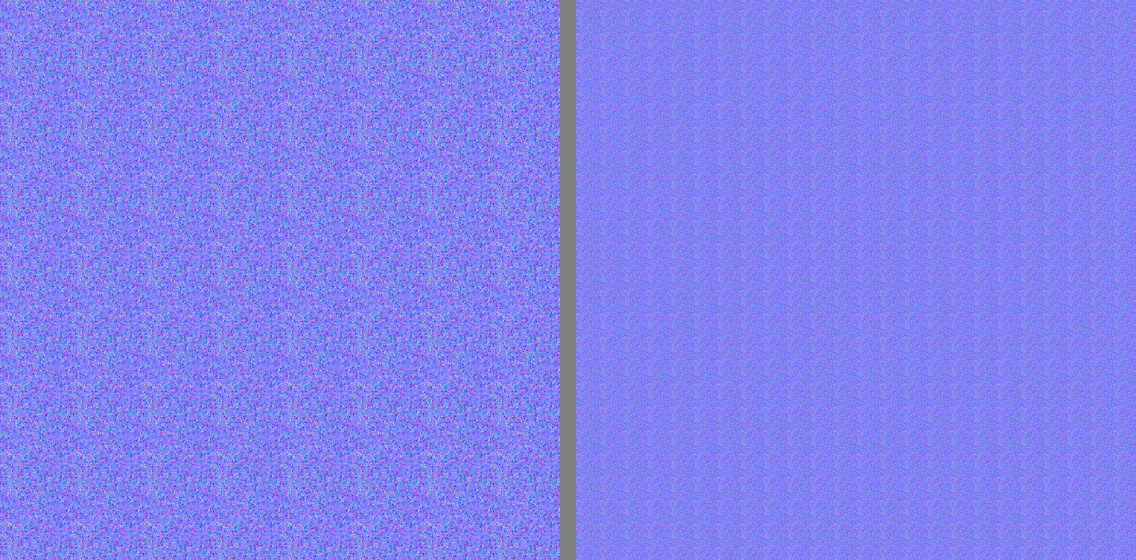
Left, the tile; right, the same tile 3 across and 3 down.
Give the GLSL for this texture map, as a WebGL 1 fragment shader.

```glsl
precision highp float;
// Tiling normal map of a fine gritty surface: small tilted grains on a nearly flat ground.

uniform vec2 u_resolution;

const float TILES = 8.0;           // repeats of the grit patch across the canvas
const float GRAIN_CELLS = 46.0;    // grain cells along one patch
const float GRAIN_SOFTNESS = 0.85; // width of a grain's bevel, in cells
const vec2 CLUSTER_CELLS = vec2(3.0, 5.0);
const vec2 RIPPLE_CELLS = vec2(32.0);
const vec2 MEAN_TILT = vec2(0.03, 0.035);
const float TAU = 6.2831853;

vec2 hash2(vec2 p) {
  vec3 q = fract(p.xyx * vec3(0.1031, 0.1030, 0.0973));
  q += dot(q, q.yzx + 33.33);
  return fract((q.xx + q.yz) * q.zy);
}

vec2 direction(float turn) {
  return vec2(cos(TAU * turn), sin(TAU * turn));
}

float cornerGradient(vec2 cell, vec2 offset, vec2 period, float seed) {
  return dot(direction(hash2(mod(cell, period) + seed).x), offset);
}

// Gradient noise that wraps after a whole number of cells.
float wrappedNoise(vec2 p, vec2 period, float seed) {
  vec2 cell = floor(p);
  vec2 f = p - cell;
  vec2 u = f * f * f * (f * (f * 6.0 - 15.0) + 10.0);
  vec2 e = vec2(1.0, 0.0);
  float low = mix(cornerGradient(cell, f, period, seed),
                  cornerGradient(cell + e.xy, f - e.xy, period, seed), u.x);
  float high = mix(cornerGradient(cell + e.yx, f - e.yx, period, seed),
                   cornerGradient(cell + e.xx, f - e.xx, period, seed), u.x);
  return mix(low, high, u.y);
}

vec3 normalColour(vec2 tilt) {
  float z = sqrt(max(1.0 - dot(tilt, tilt), 0.0));
  return vec3(tilt, z) * 0.5 + 0.5;
}

// Coverage of a rotated ellipse with a soft rim.
float grainMask(vec2 offset, vec2 axis, vec2 radii, float rim) {
  vec2 q = vec2(dot(offset, axis), dot(offset, vec2(-axis.y, axis.x)));
  float edge = (length(q / radii) - 1.0) * radii.y;
  return 1.0 - smoothstep(-0.5 * rim, 0.5 * rim, edge);
}

// Lays one jittered, randomly tilted grain per cell over the ground.
vec3 scatterGrains(vec3 ground, vec2 patchUv, float cells, float density, float rim) {
  vec2 p = patchUv * cells;
  vec3 colour = ground;
  for (int y = -1; y <= 1; y++) {
    for (int x = -1; x <= 1; x++) {
      vec2 cell = floor(p) + vec2(float(x), float(y));
      vec2 id = mod(cell, cells);
      vec2 centre = cell + mix(vec2(0.1), vec2(0.9), hash2(id + 11.0));
      vec2 shape = hash2(id + 47.0);
      vec2 facet = hash2(id + 83.0);
      vec2 kind = hash2(id + 131.0);
      vec2 radii = vec2(mix(0.42, 0.58, shape.x), mix(0.30, 0.43, kind.y));
      vec2 tilt = MEAN_TILT + direction(facet.x) * mix(0.15, 0.92, facet.y);
      float present = step(kind.x, density);
      float mask = grainMask(p - centre, direction(shape.y), radii, rim);
      colour = mix(colour, normalColour(tilt), mask * present);
    }
  }
  return colour;
}

void main() {
  vec2 patchUv = fract(gl_FragCoord.xy / u_resolution * TILES);
  float pixel = TILES * GRAIN_CELLS / min(u_resolution.x, u_resolution.y);
  float rim = max(pixel, GRAIN_SOFTNESS);

  // Faint ripples in the ground
  vec2 ripple = vec2(wrappedNoise(patchUv * RIPPLE_CELLS, RIPPLE_CELLS, 5.0),
                     wrappedNoise(patchUv * RIPPLE_CELLS, RIPPLE_CELLS, 59.0));
  vec3 ground = normalColour(MEAN_TILT * 0.5 + ripple * 0.12);

  // Grains gather in loose, wide clusters
  float cluster = wrappedNoise(patchUv * CLUSTER_CELLS, CLUSTER_CELLS, 23.0);
  float density = clamp(0.77 + 0.32 * cluster, 0.0, 1.0);

  gl_FragColor = vec4(scatterGrains(ground, patchUv, GRAIN_CELLS, density, rim), 1.0);
}
```
